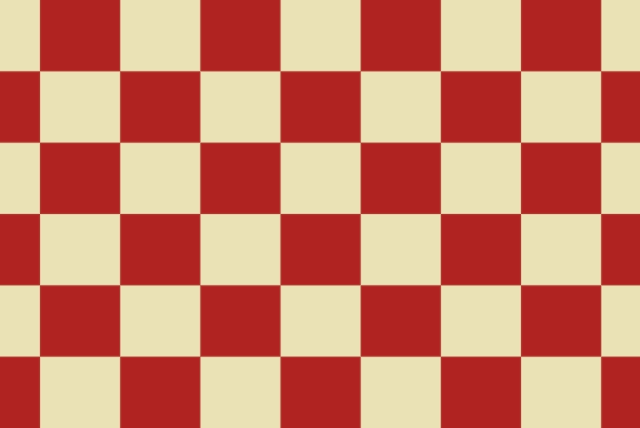
Reproduce this pattern procedurally as a Shadertoy shader.

```glsl
// Red and cream checkerboard, eight cells across and six down, with the columns
// shifted half a cell. A signed distance to the cell borders, positive in cream,
// drives thin tinted rims where the two colours meet.

// Antialiased step: 0 below the edge, 1 above it, one pixel wide.
float softStep(float edge, float dist, float pixel) {
    return clamp((dist - edge) / pixel + 0.5, 0.0, 1.0);
}

// Signed distance to the nearest border, in canvas heights.
float checkerDistance(vec2 uv, float aspect) {
    vec2 cells = vec2(7.983, 6.0);
    vec2 grid = uv * cells + vec2(0.501, 0.0);

    // Only inner row borders count, so the canvas edges get no rim.
    vec2 border = vec2(floor(grid.x + 0.5), clamp(floor(grid.y + 0.5), 1.0, 5.0));
    vec2 gap = abs(grid - border) / cells * vec2(aspect, 1.0);

    vec2 cell = floor(grid);
    float side = mod(cell.x + cell.y, 2.0) * 2.0 - 1.0;
    return side * min(gap.x, gap.y);
}

void mainImage(out vec4 fragColor, in vec2 fragCoord) {
    vec2 uv = fragCoord / iResolution.xy;
    float pixel = 1.0 / iResolution.y;
    float dist = checkerDistance(uv, iResolution.x / iResolution.y);

    // Layers from the red interior, across the border, to the cream interior.
    vec3 color = vec3(0.69, 0.136, 0.13);
    color = mix(color, vec3(0.64, 0.24, 0.18), softStep(-0.0029, dist, pixel));
    color = mix(color, vec3(0.94, 0.75, 0.63), softStep(0.0, dist, pixel));
    color = mix(color, vec3(0.97, 0.87, 0.72), softStep(0.0018, dist, pixel));
    color = mix(color, vec3(0.918, 0.886, 0.71), softStep(0.0038, dist, pixel));

    fragColor = vec4(color, 1.0);
}
```
